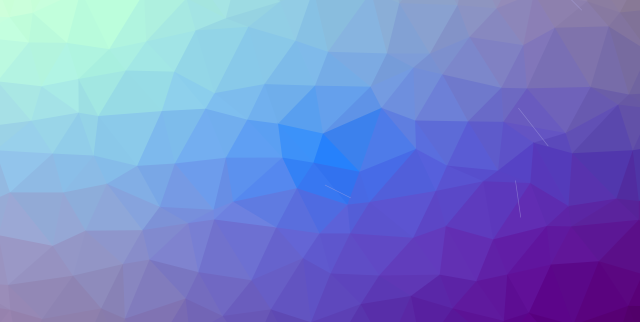
A WebGL 2 fragment shader for this background:

```glsl
#version 300 es
precision highp float;
// Low-poly mesh of flat triangles running from mint through blue to violet.
// A staggered lattice is jittered by a hash; each triangle takes its colour
// from two crossed colour ramps sampled at its centroid.

uniform vec2 u_resolution;
out vec4 fragColor;

const vec2 CELL = vec2(0.140, 0.119);
const vec2 ORIGIN = vec2(1.045, 0.633);

// Colour across the width, at mid height
const vec3 ACROSS[7] = vec3[7](
    vec3(0.57, 0.77, 0.92), vec3(0.52, 0.755, 0.92), vec3(0.41, 0.63, 0.95),
    vec3(0.33, 0.52, 0.95), vec3(0.33, 0.39, 0.87), vec3(0.34, 0.26, 0.77),
    vec3(0.31, 0.22, 0.66));

// Shift of that colour from the bottom to the top
const vec3 UPWARD[5] = vec3[5](
    vec3(0.02, -0.26, -0.24), vec3(0.05, -0.15, -0.12), vec3(0.0),
    vec3(0.13, 0.175, -0.03), vec3(0.23, 0.26, -0.065));

// Faint open seams, as start and end points
const vec4 SEAMS[4] = vec4[4](
    vec4(1.611, 0.663, 1.702, 0.547), vec4(1.601, 0.438, 1.617, 0.326),
    vec4(1.010, 0.425, 1.088, 0.386), vec4(1.775, 1.000, 1.806, 0.969));

vec2 hash22(vec2 p) {
    vec3 q = fract(p.xyx * vec3(0.1031, 0.1030, 0.0973));
    q += dot(q, q.yzx + 33.33);
    return fract((q.xx + q.yz) * q.zy);
}

// Jittered lattice point; odd rows are staggered by the skew
vec2 meshVertex(vec2 id) {
    vec2 jitter = (hash22(id) - 0.5) * vec2(0.6, 0.8);
    return ORIGIN + CELL * (id + vec2(0.5 * id.y, 0.0) + jitter);
}

vec3 gradient(vec2 uv) {
    uv = clamp(uv, 0.0, 0.999);
    float x = uv.x * 6.0, y = uv.y * 4.0;
    int i = int(x), j = int(y);
    vec3 colour = mix(ACROSS[i], ACROSS[i + 1], fract(x))
                + mix(UPWARD[j], UPWARD[j + 1], fract(y));
    // Saturated blue glow around the centre
    vec2 d = (uv - vec2(0.51, 0.51)) / vec2(0.09, 0.13);
    return colour + vec3(-0.20, -0.02, 0.04) * exp(-dot(d, d));
}

// Signed distance to the line a-b, positive on its left
float leftOf(vec2 p, vec2 a, vec2 b) {
    vec2 e = normalize(b - a);
    return e.x * (p.y - a.y) - e.y * (p.x - a.x);
}

float segmentDistance(vec2 p, vec2 a, vec2 b) {
    vec2 e = b - a;
    return length(p - a - e * clamp(dot(p - a, e) / dot(e, e), 0.0, 1.0));
}

// Adds one triangle's colour, weighted by its pixel coverage
void addTriangle(vec2 p, vec2 a, vec2 b, vec2 c, inout vec4 sum) {
    float inside = min(leftOf(p, a, b), min(leftOf(p, b, c), leftOf(p, c, a)));
    float cover = clamp(inside * u_resolution.y + 0.5, 0.0, 1.0);
    if (cover <= 0.0) return;
    vec2 centre = (a + b + c) / 3.0;
    float tone = (hash22(floor(centre * 500.0)).x - 0.5) * 0.02;
    vec2 uv = centre * vec2(u_resolution.y / u_resolution.x, 1.0);
    sum += cover * vec4(clamp(gradient(uv) + tone, 0.0, 1.0), 1.0);
}

void main() {
    vec2 p = gl_FragCoord.xy / u_resolution.y;
    vec2 grid = (p - ORIGIN) / CELL;
    vec2 home = floor(grid - vec2(0.5 * grid.y, 0.0));

    // Two triangles for each nearby lattice cell
    vec4 sum = vec4(0.0);
    for (int j = -1; j <= 1; j++) {
        for (int i = -2; i <= 2; i++) {
            vec2 id = home + vec2(i, j);
            vec2 a = meshVertex(id);
            vec2 b = meshVertex(id + vec2(1.0, 0.0));
            vec2 c = meshVertex(id + vec2(0.0, 1.0));
            vec2 d = meshVertex(id + vec2(1.0, 1.0));
            addTriangle(p, a, b, c, sum);
            addTriangle(p, b, d, c, sum);
        }
    }
    vec3 colour = sum.rgb / max(sum.a, 0.001);

    // Hairline seams
    for (int k = 0; k < 4; k++) {
        float dist = segmentDistance(p, SEAMS[k].xy, SEAMS[k].zw);
        float line = 1.0 - smoothstep(0.0, 0.001 + 0.6 / u_resolution.y, dist);
        colour = mix(colour, vec3(0.66, 0.64, 0.88), 0.35 * line);
    }
    fragColor = vec4(colour, 1.0);
}
```
